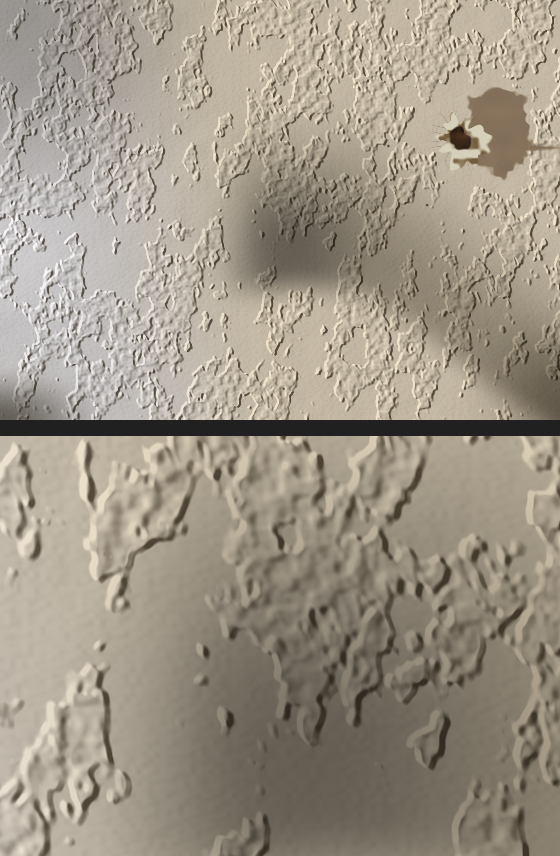
Top: the whole. Bottom: its middle third, enlarged.
Reproduce this texture procedurally as a WebGL 1 fragment shader.

```glsl
precision highp float;
// Knocked-down plaster wall in raking light, with soft shadows and a broken hole.
uniform vec2 u_resolution;

float hash(vec2 p) {
  return fract(sin(dot(p, vec2(127.1, 311.7))) * 43758.5453);
}

float noise(vec2 p) {
  vec2 i = floor(p), f = fract(p);
  f = f * f * (3.0 - 2.0 * f);
  return mix(mix(hash(i), hash(i + vec2(1.0, 0.0)), f.x),
             mix(hash(i + vec2(0.0, 1.0)), hash(i + vec2(1.0)), f.x), f.y);
}

// Upright, ragged patches of stucco: positive inside a patch
float patchField(vec2 p) {
  vec2 q = vec2(p.x - 0.2 * p.y, p.y) * vec2(21.0, 11.5) + 4.0;
  float sum = 0.14 * (noise(p * 4.5 + 2.0) - 0.5), amp = 0.4;
  for (int i = 0; i < 4; i++) {
    sum += amp * noise(q);
    q = mat2(0.96, 0.28, -0.28, 0.96) * q * vec2(1.95, 2.2) + 13.7;
    amp *= 0.68;
  }
  float smoothWall = 1.0 - smoothstep(0.06, 0.16, distance(p, vec2(1.15, 0.68)));
  smoothWall += 0.4 * (1.0 - smoothstep(0.03, 0.13, distance(p, vec2(0.57, 0.5))));
  return sum - 0.5 - 0.35 * smoothWall;
}

// Relief: broken rims, pebbled patch interiors, gentle trowel waves and fine grain
float relief(vec2 p) {
  float f = patchField(p);
  float inside = smoothstep(-0.02, 0.05, f);
  float rim = inside * (1.0 - smoothstep(0.04, 0.14, f)) * noise(p * 45.0 + 7.0);
  float pebbles = smoothstep(0.15, 0.8, noise(p * vec2(92.0, 80.0)))
                + 0.45 * noise(p * 170.0 + 5.0);
  return 0.45 * rim + inside * (0.18 + 0.62 * pebbles)
       + 0.25 * noise(p * 22.0) + 0.08 * noise(p * 210.0);
}

// Large soft shadows; x is brightness, y is how deep the cool shadow core is
vec2 wallLight(vec2 p) {
  float above = p.y - 0.31 + 0.75 * max(p.x - 0.85, 0.0) + 0.03 * (noise(p * 7.0) - 0.5);
  float band = smoothstep(-0.05, 0.06, above) * (1.0 - smoothstep(0.1, 0.5, above))
             * smoothstep(0.5, 0.66, p.x);
  vec2 c = (p - vec2(0.69, 0.41)) * vec2(6.5, 6.0);
  float core = exp(-dot(c, c)) * smoothstep(-0.03, 0.05, above);
  float light = 1.0 - 0.27 * band - 0.2 * core;
  light -= 0.22 * (1.0 - smoothstep(0.0, 0.55, distance(p, vec2(0.08, 0.95))));
  light -= 0.5 * (1.0 - smoothstep(0.0, 0.22, length(p * vec2(0.8, 1.6))));
  light -= 0.25 * (1.0 - smoothstep(0.0, 0.3, distance(p, vec2(1.36, 0.02))));
  light += 0.07 * exp(-40.0 * dot(p - vec2(0.03, 0.4), p - vec2(0.03, 0.4)));
  return vec2(light, core);
}

// Broken hole with torn flakes, hairline cracks and a thrown shadow to its right
vec3 addHole(vec3 col, vec2 p) {
  vec2 d = p - vec2(1.097, 0.67);
  float r = length(d);
  vec2 dir = d / max(r, 0.0001);

  vec2 s = d - vec2(0.085, 0.013);
  float ragged = noise(p * 26.0) + 0.5 * noise(p * 70.0) - 0.75;
  float blob = length(s * vec2(1.15, 1.0)) - 0.098 + 0.04 * ragged;
  float spike = max(abs(d.y + 0.022) - 0.17 * (0.205 - d.x) + 0.008 * ragged, -d.x);
  float shadow = 1.0 - smoothstep(-0.004, 0.005, min(blob, spike));
  shadow *= smoothstep(-0.005, 0.012, d.x);
  col = mix(col, vec3(0.5, 0.42, 0.33) * (0.96 + 0.08 * noise(p * 30.0)), 0.92 * shadow);

  float crack = 1.0 - smoothstep(0.0, 0.06, abs(noise(dir * 2.0 + p * 25.0) - 0.5));
  crack *= 1.0 - smoothstep(0.04, 0.09, r);
  col = mix(col, vec3(0.36, 0.28, 0.19), 0.45 * crack);

  float torn = r - 0.02 - 0.06 * noise(dir * 2.2 + p * 22.0 + 3.0);
  float flake = 1.0 - smoothstep(-0.003, 0.003, torn);
  float fold = smoothstep(0.15, 0.5, noise(p * 60.0 + 2.0));
  vec3 paper = mix(vec3(0.45, 0.36, 0.23), vec3(0.84, 0.81, 0.73), fold);
  col = mix(col, paper, flake);

  float pit = length(d + vec2(0.004, 0.002)) - 0.016 - 0.018 * noise(dir * 1.6 + 9.0);
  vec3 depth = mix(vec3(0.06, 0.04, 0.03), vec3(0.3, 0.2, 0.13), noise(p * 65.0));
  return mix(col, depth, 1.0 - smoothstep(-0.003, 0.003, pit));
}

void main() {
  vec2 p = gl_FragCoord.xy / u_resolution.y;

  // Cool daylight at the left, warm plaster elsewhere
  vec3 cool = vec3(0.755, 0.745, 0.745), warm = vec3(0.765, 0.72, 0.645);
  vec3 col = mix(cool, warm, smoothstep(0.12, 0.62, p.x + 0.15 * (p.y - 0.5)));
  vec2 light = wallLight(p);
  col = mix(col, vec3(0.69, 0.68, 0.66), 0.6 * light.y);
  col *= pow(vec3(light.x), vec3(0.95, 1.0, 1.1));

  // Raking light from the upper left
  vec2 away = 0.0026 * vec2(0.92, -0.4);
  float slope = clamp(relief(p + away) - relief(p - away), -0.9, 0.6);
  col *= 1.0 + slope * (slope < 0.0 ? vec3(0.62, 0.66, 0.72) : vec3(0.38));

  // A few dark specks
  for (int i = 0; i < 6; i++) {
    float k = float(i);
    vec2 at = vec2(1.33 * hash(vec2(k, 3.0)), hash(vec2(k, 8.0)));
    col *= 0.45 + 0.55 * smoothstep(0.001, 0.005, distance(p, at));
  }

  gl_FragColor = vec4(clamp(addHole(col, p), 0.0, 1.0), 1.0);
}
```
